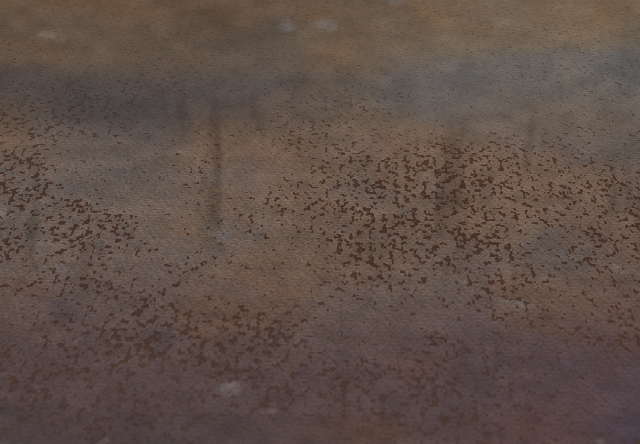
A WebGL 1 fragment shader for this texture:

```glsl
precision highp float;
// A worn, rusty metal sheet seen at a slant, with a shallow depth of field.
// Soft stains and a bluish band tint the lit base; thresholded noise on the
// receding plane adds clustered rust specks, sharpest in the middle distance.

uniform vec2 u_resolution;

#define HORIZON 2.0
#define SPECK_SCALE 175.0
#define SPECK_SPARSE 0.79
#define SPECK_DENSE 0.59
#define SPECK_STRENGTH 0.85
#define GRAIN_SCALE 360.0
#define GRAIN_CONTRAST 0.13
#define STAIN_STRENGTH 0.55
#define FOCUS_HEIGHT 0.50
#define FOCUS_DEPTH 0.33

const vec3 NEAR_METAL = vec3(0.335, 0.272, 0.265);
const vec3 MID_METAL  = vec3(0.425, 0.367, 0.333);
const vec3 FAR_LEFT   = vec3(0.385, 0.325, 0.275);
const vec3 FAR_RIGHT  = vec3(0.460, 0.400, 0.335);
const vec3 BAND_DARK  = vec3(0.310, 0.282, 0.280);
const vec3 BAND_BLUE  = vec3(0.400, 0.390, 0.382);
const vec3 RUST_SPECK = vec3(0.255, 0.165, 0.130);

float hash(vec2 p) {
  return fract(sin(dot(p, vec2(127.1, 311.7))) * 43758.5453);
}

float noise(vec2 p) {
  vec2 i = floor(p), f = fract(p);
  f = f * f * (3.0 - 2.0 * f);
  return mix(mix(hash(i), hash(i + vec2(1.0, 0.0)), f.x),
             mix(hash(i + vec2(0.0, 1.0)), hash(i + vec2(1.0, 1.0)), f.x), f.y);
}

float fbm(vec2 p) {
  float sum = 0.0, amp = 0.53;
  for (int i = 0; i < 4; i++) {
    sum += amp * noise(p);
    p = mat2(1.6, 1.2, -1.2, 1.6) * p + 7.3;
    amp *= 0.5;
  }
  return sum;
}

// Base metal, lit from the far right and darker towards the viewer
vec3 metalBase(vec2 uv, float wobble) {
  float side = smoothstep(0.35, 1.3, uv.x + wobble);
  vec3 far = mix(FAR_LEFT, FAR_RIGHT, side);
  vec3 col = mix(NEAR_METAL, MID_METAL, smoothstep(0.12, 0.52, uv.y + 0.5 * wobble));
  col = mix(col, far, smoothstep(0.6, 0.95, uv.y));
  float bandY = uv.y + 0.25 * wobble - 0.03 * side;
  float band = smoothstep(0.66, 0.79, bandY) * (1.0 - smoothstep(0.81, 0.88, bandY));
  return mix(col, mix(BAND_DARK, BAND_BLUE, side), 0.85 * band);
}

// Warm rust film, cool bare patches, vertical streaks and pale scuffs
vec3 addStains(vec3 col, vec2 uv) {
  float warm = smoothstep(0.42, 0.68, fbm(uv * vec2(4.0, 7.0) + 3.0));
  float cool = smoothstep(0.45, 0.70, fbm(uv * vec2(3.5, 6.5) + 21.0));
  float streak = smoothstep(0.52, 0.75, fbm(uv * vec2(15.0, 3.5) + 40.0));
  float scuff = smoothstep(0.73, 0.86, fbm(uv * vec2(8.0, 13.0) + 60.0));
  float middle = smoothstep(0.3, 0.5, uv.y) * (1.0 - smoothstep(0.72, 0.85, uv.y));
  col *= mix(vec3(1.0), vec3(1.10, 0.99, 0.86), STAIN_STRENGTH * warm);
  col *= mix(vec3(1.0), vec3(0.82, 0.87, 0.94), STAIN_STRENGTH * cool);
  col *= 1.0 - 0.17 * streak * middle;
  float corner = smoothstep(0.8, 1.4, uv.x) * (1.0 - smoothstep(0.1, 0.4, uv.y));
  col *= mix(vec3(1.0), vec3(0.96, 0.97, 1.08), corner);
  return mix(col, vec3(0.47, 0.45, 0.45), 0.5 * scuff);
}

// Coverage by clustered specks; defocus softens their threshold
float rustSpecks(vec2 plane, vec2 uv, float focus) {
  float cluster = smoothstep(0.32, 0.68, fbm(uv * vec2(5.0, 8.0) + 80.0));
  cluster *= 0.65 + 0.7 * noise(uv * vec2(18.0, 28.0));
  cluster *= 1.0 - 0.75 * smoothstep(0.68, 0.88, uv.y);
  float n = 0.62 * noise(plane * SPECK_SCALE)
          + 0.38 * noise(plane.yx * SPECK_SCALE * 1.9 + 13.0);
  float limit = mix(SPECK_SPARSE, SPECK_DENSE, cluster);
  float softness = mix(0.22, 0.05, focus);
  return smoothstep(limit - softness, limit + softness, n) * mix(0.42, 1.0, focus);
}

void main() {
  vec2 uv = gl_FragCoord.xy / u_resolution.y;
  float depth = 1.0 / (HORIZON - uv.y);
  vec2 plane = vec2((uv.x - 0.72) * depth, 2.0 * depth) + 5.0;
  float offFocus = (uv.y - FOCUS_HEIGHT) / FOCUS_DEPTH;
  float focus = exp(-offFocus * offFocus);

  float wobble = 0.35 * (fbm(uv * vec2(2.5, 5.0)) - 0.5);
  vec3 col = addStains(metalBase(uv, wobble), uv);

  // Soft mottling everywhere, fine two-tone grain where in focus
  col *= 1.0 + 0.22 * (fbm(uv * vec2(22.0, 38.0) + 11.0) - 0.5);
  float grain = noise(plane * GRAIN_SCALE) - 0.5;
  float tint = noise(plane * GRAIN_SCALE * 0.6 + 31.0) - 0.5;
  col *= 1.0 + GRAIN_CONTRAST * mix(0.35, 1.0, focus) * 2.0 * grain;
  col += vec3(0.035, 0.005, -0.035) * tint * mix(0.4, 1.0, focus);

  col = mix(col, RUST_SPECK, SPECK_STRENGTH * rustSpecks(plane, uv, focus));
  gl_FragColor = vec4(col, 1.0);
}
```
